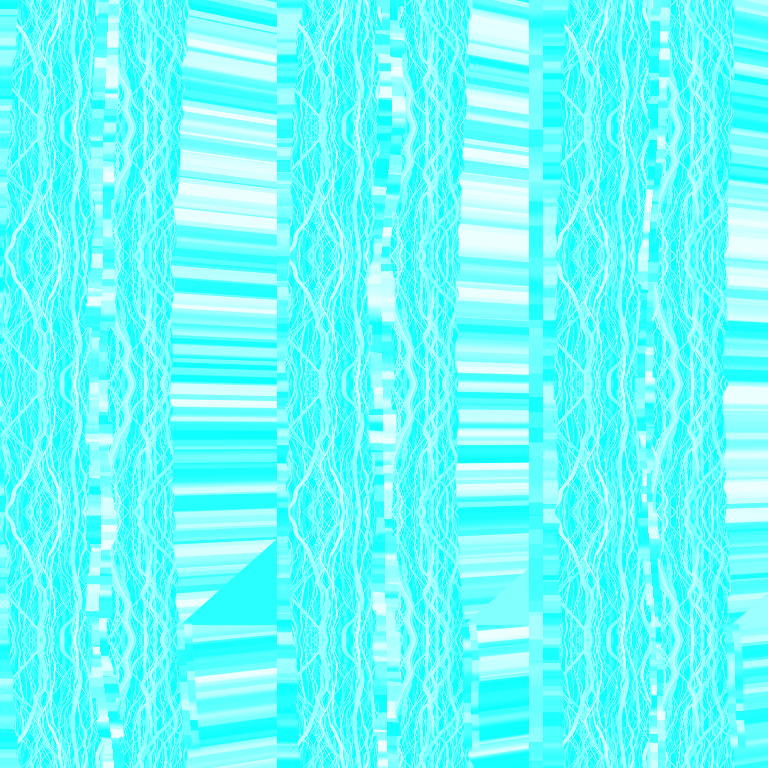
Write a WebGL 2 fragment shader that draws this pattern.

```glsl
#version 300 es
precision highp float;

#define FOLDS 3.0
#define VINES 130
#define BAND_HALF 0.109
#define BEND 0.024
#define CUT_A 0.361
#define CUT_B 0.689
#define FAN_CENTRE 0.43
#define FAN_RATE 0.38
#define DEEP vec3(0.06, 1.0, 1.0)
#define PALE vec3(0.92, 1.0, 1.0)

uniform vec2 u_resolution;
out vec4 outColor;

float hash(float a, float b) {
    vec2 p = fract(vec2(a, b) * vec2(0.1031, 0.1137) + 0.37);
    p += dot(p, p.yx + 33.33);
    return fract((p.x + p.y) * p.x * 17.31);
}

float noise(float x, float seed) {
    float i = floor(x);
    return mix(hash(i, seed), hash(i + 1.0, seed), smoothstep(0.0, 1.0, x - i));
}

// Flat steps along y, some melting softly into the next one
float steps(float y, float freq, float seed, float px) {
    float x = y * freq + noise(y * freq * 0.4, seed + 5.0);
    float i = floor(x);
    float soft = hash(i, seed + 9.0) > 0.65 ? 0.8 : min(1.0, 1.5 * px * freq);
    return mix(hash(i, seed), hash(i + 1.0, seed), smoothstep(1.0 - soft, 1.0, x - i));
}

float streaks(float y, float seed, float px) {
    float t = 0.20 * steps(y, 12.0, seed, px)
            + 0.42 * steps(y, 46.0, seed + 1.0, px)
            + 0.38 * steps(y, 120.0, seed + 2.0, px);
    return smoothstep(0.2, 0.86, t);
}

// Faint upright fibres that waver and fade along their length
float fibres(float x, float v) {
    float u = x + 0.012 * noise(v * 5.0, 2.0) + 0.004 * noise(v * 17.0, 3.0);
    float cell = floor(u * 230.0);
    float fine = noise(u * 460.0, 77.0);
    return 0.55 * fine * fine * smoothstep(0.25, 0.8, noise(v * 11.0, cell));
}

// Tangle of vines; v runs from one mirror line to the next
float vines(float x, float v, float px) {
    float light = fibres(x, v);
    for (int i = 0; i < VINES; i++) {
        float id = float(i);
        float size = hash(id, 11.0);
        float slant = hash(id, 12.0) - 0.5;
        slant *= hash(id, 13.0) > 0.6 ? 0.28 : 0.06;
        float path = (id + hash(id, 14.0)) / float(VINES) * 0.29 - 0.145;
        path += slant * (v - 0.5);
        path += 0.026 * (noise(v * 3.2 + id, 20.0 + id) - 0.5);
        path += 0.008 * (noise(v * 11.0, 160.0 + id) - 0.5);
        float halfWidth = mix(0.0004, 0.0027, size * size * size * size);
        halfWidth *= 0.6 + 0.7 * hash(floor(v * 3.0), id);
        float slope = slant * 2.0 * FOLDS;
        float d = abs(x - path) * inversesqrt(1.0 + slope * slope);
        float cover = 1.0 - smoothstep(halfWidth - 0.5 * px, halfWidth + 0.6 * px, d);
        float fade = 0.6 + 0.4 * noise(v * 8.0, 300.0 + id);
        light = max(light, mix(0.55, 0.98, hash(id, 15.0)) * fade * cover);
    }
    // One broad stranded root swinging beside the seam
    float root = 0.014 + 0.018 * cos(v * 3.14159) + 0.008 * (noise(v * 7.0, 5.0) - 0.5);
    float d = abs(x - root);
    float strand = 0.45 + 0.45 * noise((x - root) * 700.0, 6.0);
    return max(light, strand * (1.0 - smoothstep(0.0045, 0.0045 + 1.5 * px, d)));
}

void main() {
    vec2 p = gl_FragCoord.xy / u_resolution;
    float px = 1.0 / min(u_resolution.x, u_resolution.y);
    float k = step(CUT_A, p.x) + step(CUT_B, p.x);
    float centre = 0.138 + 0.378 * k - 0.011 * k * k;
    float x = p.x - centre;
    float bend = -BEND * (1.0 - 0.2 * k) * sin(3.14159 * p.y);
    float fold = abs(fract(p.y * FOLDS) * 2.0 - 1.0);

    // Fanned streaks right of each band, level ones on its left
    float edge = BAND_HALF + bend + 0.007 * (noise(p.y * 60.0, 31.0 + k) - 0.5);
    float run = x - BAND_HALF - bend;
    float fanY = FAN_CENTRE + (p.y - FAN_CENTRE) * (1.0 + FAN_RATE * max(run, 0.0));
    float light = streaks(fanY, 40.0 + 7.0 * k, px);
    float glow = exp(-pow((p.y - 0.74) / 0.12, 2.0));
    light = x > 0.0 ? light + 0.22 * glow * step(k, 1.5) : light * 0.75;

    // Flat wedge low on the right
    float roof = 0.192 + 0.85 * (run - 0.008);
    float wedge = smoothstep(-px, px, min(roof - p.y, p.y - 0.186)) * step(0.0, run);
    light = mix(light, k < 0.5 ? 0.12 : 0.40 + 0.12 * k, wedge);

    // Narrow column of blocks at the second cut
    if (k > 1.5 && p.x < CUT_B + 0.018) {
        light = 0.5 * steps(p.y, 16.0, 90.0, px) + 0.4 * steps(p.y, 50.0, 93.0, px);
    }

    // Band of vines
    float leftEdge = x + BAND_HALF - bend + 0.007 * noise(p.y * 60.0, 36.0 + k);
    float inside = smoothstep(-px, px, min(edge - x, leftEdge));
    if (inside > 0.0) light = mix(light, vines(x, fold, px), inside);

    // Blocky seam down the middle, two columns wide
    float sway = 0.8 * bend + 0.006 + 0.014 * (noise(p.y * 6.0, 50.0 + k) - 0.5);
    float seamX = x - sway;
    float seamHalf = (k > 1.5 ? 0.009 : 0.015) + 0.010 * (steps(p.y, 34.0, 53.0 + k, px) - 0.5);
    float side = step(0.0, seamX);
    float blocks = 0.5 * steps(p.y + 0.1 * seamX, 36.0, 60.0 + 4.0 * k + side, px)
                 + 0.5 * steps(p.y, 90.0, 75.0 + 4.0 * k + side, px);
    float seam = smoothstep(-px, px, seamHalf - abs(seamX));
    light = mix(light, smoothstep(0.1, 0.92, blocks), seam);

    // Short run of blocks below the wedge
    float chipX = run - 0.004 + 0.010 * (noise(p.y * 14.0, 81.0 + k) - 0.5);
    float chips = smoothstep(-px, px, 0.010 - abs(chipX))
                * smoothstep(0.02, 0.03, p.y) * (1.0 - smoothstep(0.185, 0.19, p.y));
    light = mix(light, 0.85 * steps(p.y, 75.0, 84.0 + k + 3.0 * step(0.0, chipX), px), chips);

    outColor = vec4(mix(DEEP, PALE, clamp(light, 0.0, 1.0)), 1.0);
}
```
